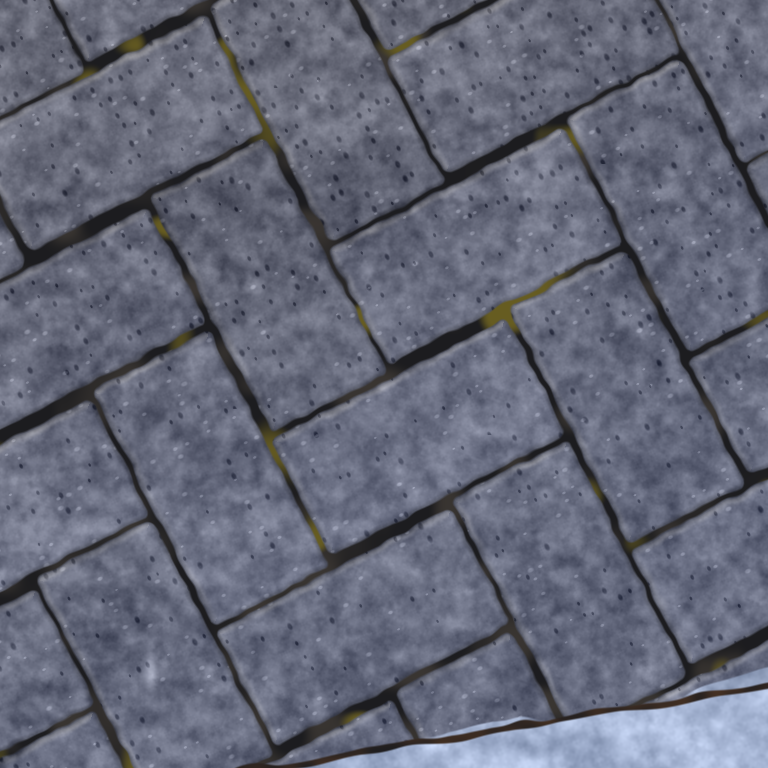
A Shadertoy shader for this texture:

```glsl
// Worn grey-blue herringbone paving, tilted, meeting a pale kerb at the lower right.
// Two brick directions sit on one skewed lattice; the nearest rounded box gives
// the joints and lit rims, while layered value noise adds grain, pits and moss.

const vec2 ALONG = vec2(0.889, 0.459);           // direction of the brick courses
const vec2 STEP_A = vec2(0.0742, 0.2487);        // lattice step up the zigzag
const vec2 STEP_B = vec2(0.4674, -0.1445);       // lattice step across the zigzags
const vec2 ORIGIN = vec2(0.546, 0.432);          // centre of one lengthwise brick
const vec2 CROSS_OFFSET = vec2(-0.1966, 0.1953); // to its crosswise partner
const vec2 HALF_SIZE = vec2(0.173, 0.085);
const float CORNER = 0.009;

const vec3 STONE = vec3(0.39, 0.41, 0.49);
const vec3 JOINT = vec3(0.11, 0.11, 0.12);
const vec3 EARTH = vec3(0.25, 0.23, 0.21);
const vec3 MOSS = vec3(0.40, 0.36, 0.13);
const vec3 KERB = vec3(0.65, 0.71, 0.83);

struct Brick { float dist; vec2 normal; float id; };

float hash(vec2 p) {
    vec3 q = fract(p.xyx * 0.1031);
    q += dot(q, q.yzx + 33.33);
    return fract((q.x + q.y) * q.z);
}

float noise(vec2 p) {
    vec2 i = floor(p), f = fract(p);
    f = f * f * (3.0 - 2.0 * f);
    return mix(mix(hash(i), hash(i + vec2(1, 0)), f.x),
               mix(hash(i + vec2(0, 1)), hash(i + vec2(1, 1)), f.x), f.y);
}

float fbm(vec2 p) {
    float sum = 0.0, amp = 0.5;
    for (int i = 0; i < 4; i++) {
        sum += amp * noise(p);
        p = mat2(1.6, 1.2, -1.2, 1.6) * p + 7.3;
        amp *= 0.58;
    }
    return sum;
}

// Scattered soft specks: one candidate per grid cell, kept by density
float specks(vec2 p, float scale, float density) {
    vec2 cell = floor(p * scale), f = fract(p * scale);
    vec2 centre = 0.35 + 0.3 * vec2(hash(cell + 3.1), hash(cell + 8.7));
    float radius = mix(0.15, 0.35, hash(cell + 5.3));
    float keep = step(hash(cell), density);
    return keep * smoothstep(radius, radius * 0.3, length(f - centre));
}

float spot(vec2 p, vec2 centre, vec2 size) {
    return exp(-dot((p - centre) / size, (p - centre) / size));
}

vec2 toCourse(vec2 p) {
    return vec2(dot(p, ALONG), dot(p, vec2(-ALONG.y, ALONG.x)));
}

// Nearest brick among both directions
Brick nearestBrick(vec2 p) {
    Brick best = Brick(1.0, vec2(0), 0.0);
    mat2 lattice = mat2(STEP_A, STEP_B);
    for (int kind = 0; kind < 2; kind++) {
        vec2 start = ORIGIN + float(kind) * CROSS_OFFSET;
        vec2 halfSize = kind == 0 ? HALF_SIZE : HALF_SIZE.yx;
        vec2 home = round(inverse(lattice) * (p - start));
        for (int k = 0; k < 9; k++) {
            vec2 cell = home + vec2(k % 3 - 1, k / 3 - 1);
            float id = hash(cell + 17.0 * float(kind) + 40.0);
            vec2 q = toCourse(p - start - lattice * cell);
            q += 0.003 * (vec2(id, fract(id * 7.0)) - 0.5);
            q += (fract(id * 13.0) - 0.5) * 0.014 * vec2(-q.y, q.x);
            vec2 a = abs(q) - halfSize;
            vec2 c = a + CORNER;
            float d = length(max(c, 0.0)) + min(max(c.x, c.y), 0.0) - CORNER;
            vec2 n = a.x > a.y ? vec2(sign(q.x), 0) : vec2(0, sign(q.y));
            if (d < best.dist) best = Brick(d, n, id);
        }
    }
    return best;
}

vec3 stoneColour(vec2 p, Brick b) {
    vec2 q = toCourse(p);
    vec3 col = STONE * (0.96 + 0.08 * b.id);
    col += 0.33 * (fbm(p * 48.0) - 0.52) + 0.09 * (noise(p * 7.0) - 0.5);
    col += vec3(0.012, 0.002, -0.02) * smoothstep(0.3, 1.3, p.y + 0.4 - 0.4 * p.x);
    float worn = smoothstep(0.3, 0.9, p.y);
    col -= 0.17 * specks(q * vec2(1.0, 0.65), 75.0, 0.12 + 0.14 * worn);
    col += 0.13 * specks(q * vec2(0.7, 1.0) + 4.0, 85.0, 0.11);
    col -= 0.18 * spot(p, vec2(0.10, 0.755), vec2(0.014, 0.016));
    col += 0.25 * spot(p, vec2(0.196, 0.125), vec2(0.007, 0.020));
    // Rim: shaded on the joint side, chalky on the edges facing the light
    float lit = max(dot(b.normal, vec2(-0.5, 0.87)), 0.0);
    float rim = smoothstep(0.013, 0.005, -b.dist) * smoothstep(0.0, 0.004, -b.dist);
    col += vec3(0.13, 0.12, 0.09) * rim * lit * (0.3 + noise(p * 40.0));
    return col * mix(0.76, 1.0, smoothstep(0.0, 0.008, -b.dist));
}

void mainImage(out vec4 fragColor, in vec2 fragCoord) {
    vec2 p = fragCoord / iResolution.xy;
    float soft = max(0.0018, 1.0 / iResolution.y);

    // Bricks with ragged edges over dark, partly mossy joints
    vec2 wobble = vec2(noise(p * 55.0), noise(p * 55.0 + 31.0)) - 0.5;
    Brick b = nearestBrick(p + 0.005 * wobble);
    vec3 joint = mix(JOINT, EARTH, smoothstep(0.35, 0.9, noise(p * 24.0)) * 0.8);
    joint = mix(joint, MOSS, smoothstep(0.74, 0.92, noise(p * 17.0 + 5.0)));
    vec3 col = mix(joint, stoneColour(p, b), smoothstep(soft, -soft, b.dist));

    // Kerb: cracked gap, chipped pale lip, then the bright stone
    float above = p.y - 0.103 - 0.165 * (p.x - 1.0) - 0.008 * (noise(p.xx * 15.0) - 0.5);
    float crack = 0.003 + 0.009 * noise(p.xx * 22.0 + 9.0);
    float lip = 0.020 * smoothstep(0.86, 1.0, p.x) + 0.008 * spot(p.xx, vec2(0.63), vec2(0.09));
    vec3 pale = KERB + 0.4 * (fbm(p * 32.0) - 0.52);
    float lipMask = smoothstep(soft, -soft, above - crack - lip) * smoothstep(0.001, 0.005, lip);
    col = mix(col, pale * 0.93, lipMask);
    vec3 gap = mix(JOINT, vec3(0.29, 0.20, 0.14), noise(p * 45.0));
    col = mix(col, gap, smoothstep(soft, -soft, above - crack));
    col = mix(col, pale, smoothstep(soft, -soft, above));

    fragColor = vec4(clamp(col, 0.0, 1.0), 1.0);
}
```
